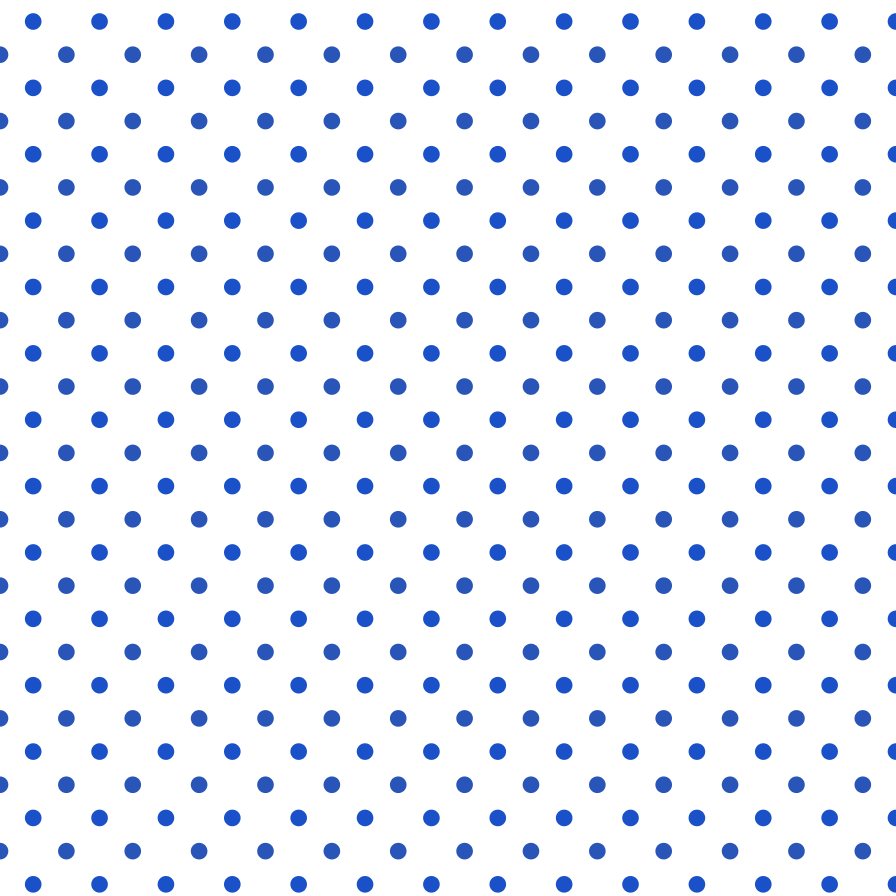
This pattern is drawn by a three.js fragment shader. Its source:

```glsl
varying vec2 vUv;

const float REPEATS = 13.5;                      // cells across and down
const vec2 BRIGHT_CENTER = vec2(0.5, 0.176);     // in cells, from the lower left
const vec2 DULL_OFFSET = vec2(0.5);              // half a cell from the bright dots
const float DOT_RADIUS = 0.125;                  // in cells
const vec3 PAPER = vec3(1.0);
const vec3 BRIGHT_BLUE = vec3(0.10, 0.316, 0.784);
const vec3 DULL_BLUE = vec3(0.16, 0.33, 0.722);

// Coverage of a square lattice of dots with one dot at center
float dotLattice(vec2 p, vec2 center, float edge) {
  vec2 fromDot = fract(p - center + 0.5) - 0.5;
  float d = length(fromDot) - DOT_RADIUS;
  return clamp(0.5 - d / edge, 0.0, 1.0);
}

void main() {
  vec2 p = vUv * REPEATS;
  float edge = max(fwidth(p.x), fwidth(p.y));

  // Two interleaved lattices on plain paper
  vec3 color = PAPER;
  color = mix(color, BRIGHT_BLUE, dotLattice(p, BRIGHT_CENTER, edge));
  color = mix(color, DULL_BLUE, dotLattice(p, BRIGHT_CENTER + DULL_OFFSET, edge));

  gl_FragColor = vec4(color, 1.0);
}
```
